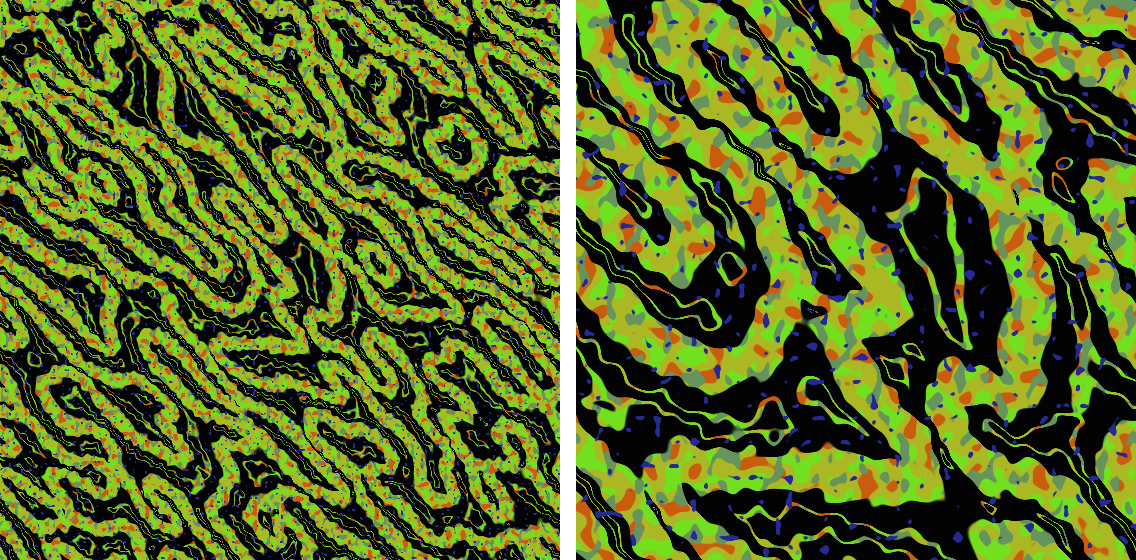
Left, the full canvas; right, a detail of the centre.
Give the GLSL for this pattern, as a WebGL 1 fragment shader.

```glsl
precision highp float;
// Labyrinth of ragged olive bands on black, running diagonally and upright.
// Bands follow the zero contours of gradient noise on a sheared lattice;
// thin loops ring its extrema, and finer noise mottles the colours.

uniform vec2 u_resolution;

const vec3 BLACK  = vec3(0.01, 0.01, 0.01);
const vec3 OLIVE  = vec3(0.67, 0.72, 0.14);
const vec3 GREEN  = vec3(0.45, 0.88, 0.12);
const vec3 SAGE   = vec3(0.40, 0.58, 0.36);
const vec3 ORANGE = vec3(0.79, 0.36, 0.05);
const vec3 BLUE   = vec3(0.14, 0.16, 0.58);

const vec2  LATTICE     = vec2(10.0, 15.0); // cells across and up the canvas
const float SHEAR       = 0.70;             // fall of the diagonal bands
const float BAND_HALF   = 0.0138;           // half width of a band
const float LOOP_RADIUS = 0.0075;           // radius of the inner loops
const float LOOP_HALF   = 0.0014;           // half width of their line
const float CURVATURE   = 2500.0;           // typical curvature at an extremum
const float RAGGED_FREQ = 72.0;             // teeth along the band edges
const vec2  RAGGED_SIZE = vec2(0.003, 0.010);
const float STEP        = 0.0015;           // step for the slope estimate
const float SOFT        = 0.035;            // softness of colour patches

// Unit gradient direction for a lattice point.
vec2 gradientAt(vec2 cell) {
  vec3 h = fract(cell.xyx * vec3(0.1031, 0.1030, 0.0973));
  h += dot(h, h.yzx + 33.33);
  float angle = 6.28318 * fract((h.x + h.y) * h.z);
  return vec2(cos(angle), sin(angle));
}

float gradientNoise(vec2 p) {
  vec2 i = floor(p);
  vec2 f = p - i;
  vec2 u = f * f * f * (f * (f * 6.0 - 15.0) + 10.0);
  float a = dot(gradientAt(i), f);
  float b = dot(gradientAt(i + vec2(1.0, 0.0)), f - vec2(1.0, 0.0));
  float c = dot(gradientAt(i + vec2(0.0, 1.0)), f - vec2(0.0, 1.0));
  float d = dot(gradientAt(i + vec2(1.0, 1.0)), f - vec2(1.0, 1.0));
  return mix(mix(a, b, u.x), mix(c, d, u.x), u.y);
}

// Shearing the lattice favours vertical and falling diagonal contours.
float labyrinth(vec2 p) {
  return gradientNoise(vec2(p.x, p.y + SHEAR * p.x) * LATTICE + 40.0);
}

float patchMask(float value, float level) {
  return smoothstep(level - SOFT, level + SOFT, value);
}

// Mottled band colour; edge runs from 0 mid-band to 1 at the rim.
vec3 mottle(vec2 p, float edge) {
  float hue = gradientNoise(p * 78.0 + 11.0);
  float dull = gradientNoise(p * vec2(120.0, 85.0) + 57.0);
  vec3 color = mix(OLIVE, GREEN, patchMask(hue + 0.14 * (edge - 0.5), 0.11));
  color = mix(color, ORANGE, patchMask(-hue, 0.25));
  return mix(color, SAGE, patchMask(dull + 0.10 * (edge - 0.5), 0.21));
}

void main() {
  float canvas = min(u_resolution.x, u_resolution.y);
  vec2 p = gl_FragCoord.xy / canvas;
  float pixel = 1.0 / canvas;

  // Ragged edges: mostly vertical displacement keeps upright bands straight.
  vec2 teeth = vec2(gradientNoise(p * RAGGED_FREQ + 23.0),
                    gradientNoise(p * RAGGED_FREQ + 91.0));
  vec2 q = p + RAGGED_SIZE * teeth;

  // Field value and slope give the distance to the zero contour.
  float f = labyrinth(q);
  vec2 slope = vec2(labyrinth(q + vec2(STEP, 0.0)),
                    labyrinth(q + vec2(0.0, STEP))) - f;
  float steepness = length(slope) / STEP;
  float height = max(abs(f), 0.0001);
  float toBand = height / max(steepness, 0.001);
  float band = 1.0 - smoothstep(-pixel, pixel, toBand - BAND_HALF);

  // The relative slope grows with the distance from an extremum.
  float toPeak = steepness / (height * CURVATURE);
  float loop = 1.0 - smoothstep(-0.5 * pixel, 0.5 * pixel,
                                abs(toPeak - LOOP_RADIUS) - LOOP_HALF);

  // Bands and loops share the mottling; blue specks dot both and the black.
  float edge = clamp(toBand / BAND_HALF, 0.0, 1.0);
  vec3 color = mix(BLACK, mottle(p, edge), max(band, loop));
  float speck = gradientNoise(p * 140.0 + 7.0);
  color = mix(color, BLUE, patchMask(speck + 0.04 * edge, 0.42));

  gl_FragColor = vec4(color, 1.0);
}
```
